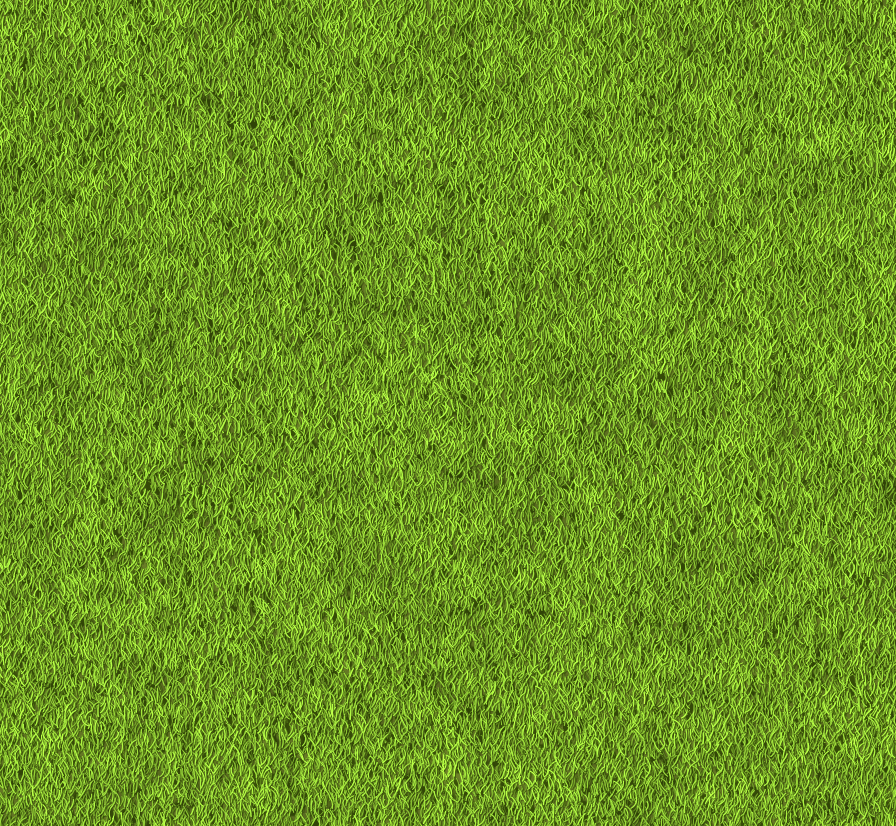
This texture is drawn by a Shadertoy shader. Its source:

```glsl
#define CELL vec2(0.0088, 0.0145)
#define LAYERS 10
#define HALF_WIDTH 0.00064
#define HALF_LENGTH 0.0082
#define LEAN 0.72
#define BEND 0.35
#define MISSING 0.2
#define SHADOW 0.5
#define CLUMP 0.2
#define DEEP vec3(0.20, 0.28, 0.03)
#define OLIVE vec3(0.38, 0.45, 0.14)
#define BRIGHT vec3(0.55, 0.77, 0.195)

// Integer hash giving four values in 0..1
vec4 hash4(ivec2 cell, int layer, int salt) {
    uvec4 v = uvec4(ivec4(cell, layer, salt)) * 1664525u + 1013904223u;
    v += v.yzxy * v.wxyz;
    v ^= v >> 16u;
    v += v.yzxy * v.wxyz;
    return vec4(v >> 8u) / 16777216.0;
}

float valueNoise(vec2 p, int seed) {
    ivec2 i = ivec2(floor(p));
    vec2 f = fract(p);
    f = f * f * (3.0 - 2.0 * f);
    float low = mix(hash4(i, seed, 7).x, hash4(i + ivec2(1, 0), seed, 7).x, f.x);
    float high = mix(hash4(i + ivec2(0, 1), seed, 7).x, hash4(i + ivec2(1, 1), seed, 7).x, f.x);
    return mix(low, high, f.y);
}

// Share of a pixel covered by a thin stroke at distance d
float strokeCover(float d, float halfWidth, float pixel) {
    return clamp((halfWidth - d) / pixel + 0.5, 0.0, 1.0)
         - clamp((-halfWidth - d) / pixel + 0.5, 0.0, 1.0);
}

// Distance to a bent blade centred at the origin
float bladeDistance(vec2 p, vec2 axis, float halfLength, float bend) {
    vec2 q = vec2(p.x * axis.y - p.y * axis.x, dot(p, axis));
    float along = clamp(q.y, -halfLength, halfLength);
    q.x -= bend * along * along / halfLength;
    return length(vec2(q.x, q.y - along));
}

// Paints one layer of blades, the lower ones in front
vec3 paintLayer(vec3 color, vec2 p, int layer, float pixel) {
    float height = float(layer) / float(LAYERS - 1);
    p += float(layer) * vec2(0.0131, 0.0277);
    ivec2 home = ivec2(floor(p / CELL));

    for (int y = 1; y >= -1; y--)
    for (int x = -1; x <= 1; x++) {
        ivec2 cell = home + ivec2(x, y);
        vec4 place = hash4(cell, layer, 0);
        if (place.w < MISSING) continue;
        vec4 form = hash4(cell, layer, 1);

        vec2 local = p - (vec2(cell) + place.xy) * CELL;
        float angle = LEAN * (2.0 * place.z - 1.0);
        vec2 axis = vec2(sin(angle), cos(angle));
        float halfLength = HALF_LENGTH * mix(0.55, 1.0, form.x);
        float bend = BEND * (2.0 * form.y - 1.0);
        float halfWidth = HALF_WIDTH * mix(0.75, 1.25, form.z);

        // Shadow to the lower right
        vec2 shift = vec2(0.0012, -0.0008);
        float shade = bladeDistance(local - shift, axis, halfLength, bend);
        color = mix(color, DEEP, SHADOW * strokeCover(shade, halfWidth * 1.4, pixel));

        // Blade, lighter in the upper layers
        float tone = mix(0.42, 1.36, height) + 0.35 * (form.w - 0.5);
        float d = bladeDistance(local, axis, halfLength, bend);
        color = mix(color, mix(DEEP, BRIGHT, tone), strokeCover(d, halfWidth, pixel));
    }
    return color;
}

void mainImage(out vec4 fragColor, in vec2 fragCoord) {
    float pixel = 1.0 / iResolution.y;
    vec2 p = fragCoord * pixel;

    // Dark soil with olive undergrowth
    float growth = valueNoise(p / vec2(0.0058, 0.0085), 90);
    vec3 color = mix(DEEP, OLIVE, smoothstep(0.36, 0.64, growth));

    for (int layer = 0; layer < LAYERS; layer++)
        color = paintLayer(color, p, layer, pixel);

    // Thick and thin clumps across the lawn
    float clump = valueNoise(p / vec2(0.016, 0.020), 91) - 0.5;
    clump += 0.5 * (valueNoise(p / 0.06, 92) - 0.5);
    color *= 1.0 + CLUMP * clump;

    fragColor = vec4(clamp(color, 0.0, 1.0), 1.0);
}
```
